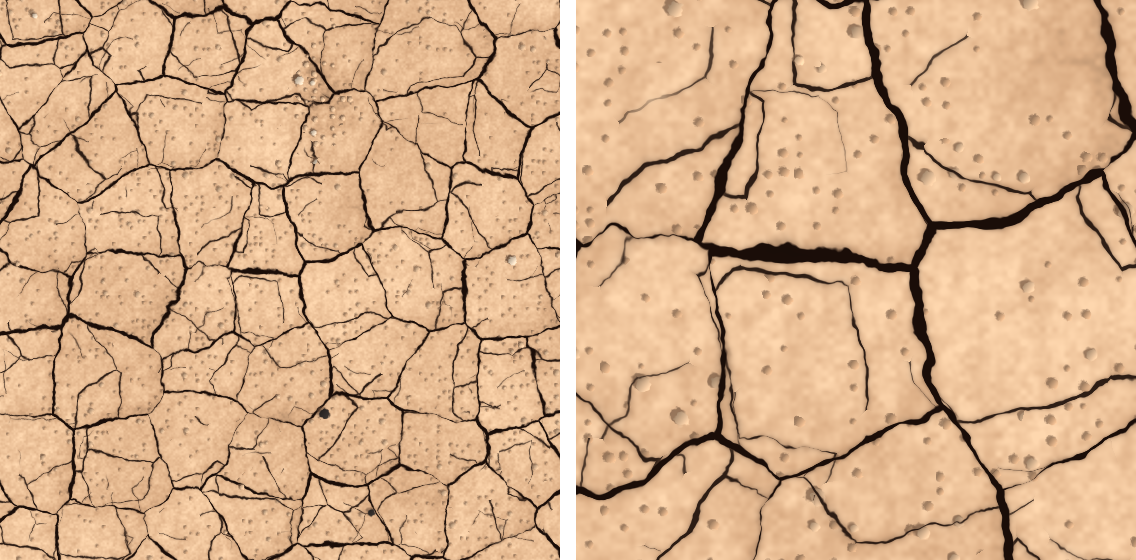
Left, the full canvas; right, a detail of the centre.
This texture is drawn by a Shadertoy shader. Its source:

```glsl
// Sun-baked clay split by branching cracks, strewn with grit and small stones.

const vec3 CLAY_LIGHT = vec3(0.965, 0.805, 0.645);
const vec3 CLAY_MID   = vec3(0.86, 0.68, 0.52);
const vec3 CLAY_TAN   = vec3(0.69, 0.54, 0.41);
const vec3 CLAY_BROWN = vec3(0.42, 0.31, 0.23);
const vec3 CRACK_DARK = vec3(0.10, 0.05, 0.03);
const vec3 STONE_GREY = vec3(0.20, 0.18, 0.17);
const vec3 STONE_PALE = vec3(0.93, 0.85, 0.75);
const vec2 SUN = vec2(0.8, -0.6);

float hash(vec2 p) {
    return fract(sin(dot(p, vec2(127.1, 311.7))) * 43758.55);
}

vec2 hash2(vec2 p) {
    return vec2(hash(p), hash(p + 19.3));
}

float noise(vec2 p) {
    vec2 i = floor(p), f = fract(p);
    f = f * f * (3.0 - 2.0 * f);
    return mix(mix(hash(i), hash(i + vec2(1, 0)), f.x),
               mix(hash(i + vec2(0, 1)), hash(i + vec2(1, 1)), f.x), f.y);
}

float fbm(vec2 p) {
    float sum = 0.0, amp = 0.5;
    for (int i = 0; i < 4; i++) {
        sum += amp * noise(p);
        p = mat2(1.6, 1.2, -1.2, 1.6) * p + 7.1;
        amp *= 0.5;
    }
    return sum;
}

vec2 warp(vec2 p, float freq, float amount) {
    return p + amount * (vec2(fbm(p * freq), fbm(p * freq + 31.7)) - 0.47);
}

// Voronoi cracks: x = distance to the crack side, yz = cell id, w = side away from the sun
vec4 crackField(vec2 p, float scale, float presence, vec2 widths) {
    vec2 q = p * scale, base = floor(q), nearest = base, toNearest = vec2(0.0);
    float best = 9.0, gap = 1.0;
    for (int y = -1; y <= 1; y++)
    for (int x = -1; x <= 1; x++) {
        vec2 cell = base + vec2(x, y);
        vec2 r = cell + 0.1 + 0.8 * hash2(cell) - q;
        if (dot(r, r) < best) { best = dot(r, r); nearest = cell; toNearest = r; }
    }
    for (int y = -2; y <= 2; y++)
    for (int x = -2; x <= 2; x++) {
        vec2 cell = nearest + vec2(x, y), edgeId = cell + nearest;
        vec2 r = cell + 0.1 + 0.8 * hash2(cell) - q, across = r - toNearest;
        if (dot(across, across) > 1e-4 && hash(edgeId + 7.7) < presence) {
            float d = dot(0.5 * (r + toNearest), normalize(across)) / scale;
            gap = min(gap, d - mix(widths.x, widths.y, hash(edgeId + 0.4)));
        }
    }
    return vec4(gap, nearest, -dot(toNearest, SUN));
}

// Scattered lumps: x = coverage, y = light on the lump, z = shadow on the ground
vec3 lumps(vec2 p, float scale, float presence, float radius, float px) {
    vec2 q = p * scale, cell = floor(q);
    vec2 r = fract(q) - 0.3 - 0.4 * hash2(cell + 3.1);
    float size = radius * mix(0.45, 1.0, hash(cell + 5.9));
    float rough = 0.35 * size * (noise(q * 6.0) + noise(q * 13.0) - 1.0);
    float soft = max(px * scale, 0.02), exists = step(hash(cell + 11.3), presence);
    float body = 1.0 - smoothstep(-soft, soft, length(r) - size + rough);
    float shadow = 1.0 - smoothstep(-soft, soft * 2.0, length(r + SUN * size * 0.6) - size + rough);
    return vec3(body * exists, dot(r, SUN) / size, shadow * exists);
}

vec3 addLumps(vec3 ground, vec3 lump, vec3 tint, float shadow) {
    ground = mix(ground, CLAY_BROWN, lump.z * shadow);
    return mix(ground, tint * (0.93 + 0.22 * lump.y), lump.x);
}

vec3 addCrack(vec3 ground, float gap, float strength, float px) {
    float halo = exp(-max(gap, 0.0) / 0.0013);
    ground = mix(ground, CLAY_BROWN, 0.45 * halo * strength);
    return mix(ground, CRACK_DARK, strength * (1.0 - smoothstep(-0.8 * px, 0.8 * px, gap)));
}

vec3 clay(vec2 p, float edgeShade, float roughness) {
    float slope = fbm(p * 42.0 - SUN * 0.12) - fbm(p * 42.0 + SUN * 0.12);
    float tone = 0.36 + 1.3 * (fbm(p * 8.0) - 0.47) - 1.6 * slope * (1.0 + roughness);
    tone += 0.55 * (noise(p * 270.0) - 0.5) + 0.45 * (noise(p * 130.0) - 0.5);
    tone = clamp(tone + edgeShade + 0.5 * roughness, -0.3, 2.0);
    return mix(mix(CLAY_LIGHT, CLAY_MID, min(tone, 1.0)), CLAY_TAN, max(tone - 1.0, 0.0));
}

void mainImage(out vec4 fragColor, in vec2 fragCoord) {
    vec2 p = fragCoord / iResolution.y;
    float px = 1.0 / iResolution.y;

    // Nested cracks: each plate carries its own finer network
    vec2 bent = warp(warp(p, 9.0, 0.045), 55.0, 0.011);
    float ragged = 0.0016 * (noise(p * 150.0) - 0.5) + 0.0022 * (noise(p * 22.0) - 0.5);
    vec4 wide = crackField(bent, 7.2, 1.0, vec2(0.0008, 0.0030));
    vec4 thin = crackField(bent + 5.0 * hash2(wide.yz), 9.5, 0.62, vec2(0.0004, 0.0015));
    vec4 hair = crackField(bent + 3.0 * hash2(wide.yz + 8.0), 17.0, 0.24, vec2(0.0001, 0.0006));

    // Crumbled patch and shaded plate rims
    float debrisDist = length((p - vec2(0.57, 0.82)) * vec2(1.3, 0.8));
    float crumble = 1.0 - smoothstep(0.02, 0.11, debrisDist + 0.10 * (fbm(p * 25.0) - 0.47));
    float rim = 1.0 - smoothstep(0.0, 0.035, min(wide.x, thin.x + 0.008));
    float shade = rim * (0.12 + 0.45 * smoothstep(0.0, 0.6, wide.w));
    vec3 color = clay(p, shade, crumble);

    // Grit, lumps of clay, then the cracks
    float litter = smoothstep(0.35, 0.65, fbm(p * 6.0 + 4.0));
    color = addLumps(color, lumps(p, 95.0, 0.05 + 0.14 * litter, 0.27, px), CLAY_MID, 0.6);
    color = addLumps(color, lumps(p + 2.7, 48.0, 0.04 + 0.09 * litter, 0.24, px), CLAY_LIGHT * 0.94, 0.65);
    float hairFade = 0.7 * smoothstep(0.38, 0.55, noise(p * 16.0));
    color = addCrack(color, hair.x + 0.4 * ragged, hairFade, px);
    color = addCrack(color, thin.x + 0.6 * ragged, 0.88, px);
    color = addCrack(color, wide.x + ragged, 1.0, px);

    // Loose debris and a few dark stones on top
    color = addLumps(color, lumps(p + 1.3, 62.0, 0.6 * crumble, 0.3, px), CLAY_LIGHT, 0.85);
    color = addLumps(color, lumps(p + 6.1, 34.0, 0.35 * crumble, 0.27, px), STONE_PALE, 0.95);
    color = addLumps(color, lumps(p + 4.4, 22.0, 0.016 + 0.1 * crumble, 0.21, px), STONE_GREY, 0.6);

    fragColor = vec4(color, 1.0);
}
```
